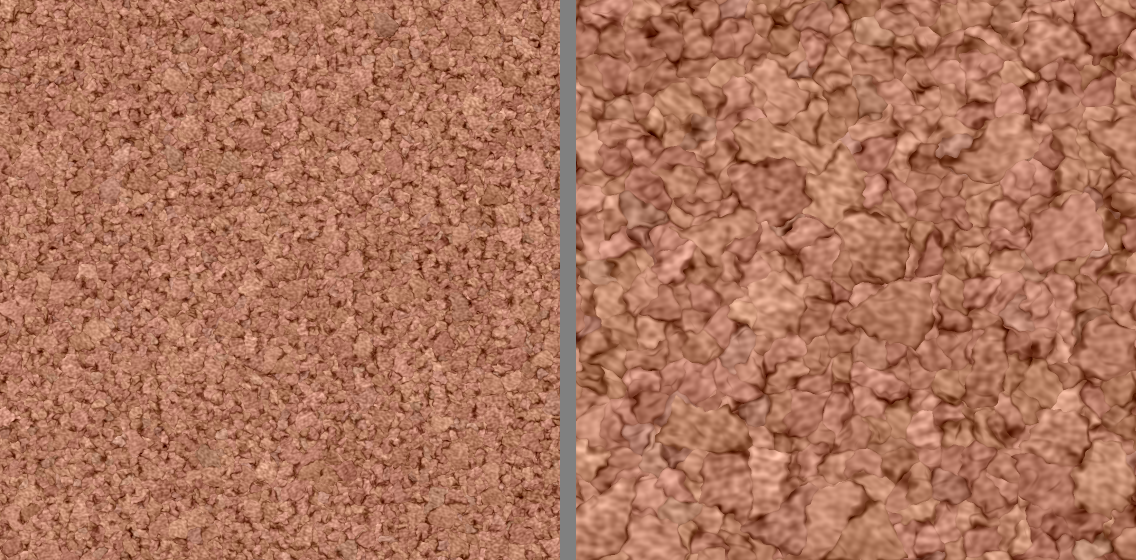
Left: the whole. Right: its middle third, enlarged.
A Shadertoy shader for this texture:

```glsl
#define CORK_COLOR vec3(0.738, 0.508, 0.412)
#define SMALL_GRAINS 60.0
#define LARGE_GRAINS 30.0
#define LARGE_SHARE 0.30
#define GRAIN_CONTRAST 0.125
#define SLOPE_CONTRAST 0.085
#define PORE_CONTRAST 0.18
#define CRACK_WIDTH 0.0027
#define CRACK_DEPTH 0.29
#define CREASE_DEPTH 0.10
#define TINT_SPREAD 0.032
#define SAMPLES 2

const float TAU = 6.28318;

vec3 hash3(vec2 cell) {
    vec3 q = fract(cell.xyx * vec3(0.1031, 0.1030, 0.0973));
    q += dot(q, q.yxz + 33.33);
    return fract((q.xxy + q.yzz) * q.zyx);
}

mat2 rotation(float angle) {
    float c = cos(angle), s = sin(angle);
    return mat2(c, s, -s, c);
}

float cornerSlope(vec2 cell, vec2 offset) {
    float angle = TAU * hash3(cell).x;
    return dot(vec2(cos(angle), sin(angle)), offset);
}

float gradientNoise(vec2 p) {
    vec2 i = floor(p), f = p - i;
    vec2 u = f * f * f * (f * (f * 6.0 - 15.0) + 10.0);
    vec2 e = vec2(1.0, 0.0);
    float low = mix(cornerSlope(i, f), cornerSlope(i + e.xy, f - e.xy), u.x);
    float high = mix(cornerSlope(i + e.yx, f - e.yx), cornerSlope(i + e.xx, f - e.xx), u.x);
    return mix(low, high, u.y);
}

struct Grain {
    vec2 id;      // cell of the granule
    vec2 offset;  // position inside it, in cell units
    float edge;   // distance to its border, in canvas units
};

// Cellular pattern whose granules are stretched in random directions
Grain findGrain(vec2 p, float scale) {
    p *= scale;
    vec2 base = floor(p);
    float nearest = 9.0, second = 9.0;
    Grain grain;
    for (int y = -1; y <= 1; y++)
    for (int x = -1; x <= 1; x++) {
        vec2 cell = base + vec2(x, y);
        vec3 h = hash3(cell + scale);
        vec2 offset = p - cell - 0.1 - 0.8 * h.xy;
        float stretch = 1.0 + 0.4 * h.z;
        float d = length(rotation(TAU * h.z * 7.0) * offset * vec2(stretch, 1.0 / stretch));
        if (d < nearest) {
            second = nearest;
            nearest = d;
            grain.id = cell;
            grain.offset = offset;
        } else {
            second = min(second, d);
        }
    }
    grain.edge = 0.5 * (second - nearest) / scale;
    return grain;
}

vec3 cork(vec2 p) {
    // Ragged outlines
    vec2 warped = p;
    warped += 0.009 * vec2(gradientNoise(p * 45.0), gradientNoise(p * 45.0 + 71.0));
    warped += 0.0035 * vec2(gradientNoise(p * 160.0 + 13.0), gradientNoise(p * 160.0 + 37.0));

    // Some large granules lie over the small ones
    Grain grain = findGrain(warped, SMALL_GRAINS);
    Grain large = findGrain(warped + 3.7, LARGE_GRAINS);
    if (hash3(large.id + 91.0).x < LARGE_SHARE) {
        grain = large;
        grain.id += 500.0;
    } else {
        grain.edge = min(grain.edge, large.edge + 0.0012);
    }
    vec3 h = hash3(grain.id + 7.0);
    vec3 k = hash3(grain.id + 213.0);

    // Tone of each granule, its tilt and its light from above
    float tone = GRAIN_CONTRAST * (h.x - 0.5);
    vec2 tilt = 0.7 * vec2(cos(TAU * h.y), sin(TAU * h.y)) + vec2(-0.1, 0.6);
    tone += SLOPE_CONTRAST * dot(grain.offset, tilt);
    tone += 0.06 * smoothstep(0.9, 1.0, k.x);
    tone += 0.03 * gradientNoise(p * 5.0);

    // Pores, turned with the granule
    vec2 q = rotation(1.2 * (h.z - 0.5)) * p * vec2(0.85, 1.1) + k.xy;
    float pores = 0.75 * gradientNoise(q * 100.0) + 1.2 * gradientNoise(q * 205.0);
    tone += PORE_CONTRAST * pores * mix(0.7, 1.2, k.y);

    // Short creases across the granules
    float fold = abs(gradientNoise(q * vec2(50.0, 75.0) + 17.0));
    float broken = smoothstep(-0.05, 0.3, gradientNoise(p * 75.0 + 53.0));
    tone -= CREASE_DEPTH * (1.0 - smoothstep(0.0, 0.13, fold)) * broken;

    // Cracks that open and close along the borders
    float opening = smoothstep(-0.3, 0.5, gradientNoise(p * 62.0 + 5.0));
    float width = CRACK_WIDTH * (0.35 + 1.2 * opening);
    float crack = 1.0 - smoothstep(0.0, width, grain.edge);
    tone -= CRACK_DEPTH * crack * (0.15 + 1.0 * opening);

    // Dark pits
    float pit = smoothstep(0.36, 0.55, gradientNoise(warped * 66.0 + 29.0));
    tone -= 0.18 * pit * (1.0 - smoothstep(0.0, 0.004, grain.edge));

    // Pink to ochre, and a few greyer granules
    vec3 color = CORK_COLOR + tone;
    color += TINT_SPREAD * (h.z - 0.5) * vec3(-0.2, 0.7, -0.7);
    float grey = 0.13 * smoothstep(0.87, 1.0, k.z);
    return mix(color, vec3(dot(color, vec3(0.333))), grey);
}

void mainImage(out vec4 fragColor, in vec2 fragCoord) {
    // Supersampling smooths the granule borders
    vec3 sum = vec3(0.0);
    for (int y = 0; y < SAMPLES; y++)
    for (int x = 0; x < SAMPLES; x++) {
        vec2 jitter = (vec2(x, y) + 0.5) / float(SAMPLES) - 0.5;
        sum += cork((fragCoord + jitter) / iResolution.y);
    }
    fragColor = vec4(clamp(sum / float(SAMPLES * SAMPLES), 0.0, 1.0), 1.0);
}
```
